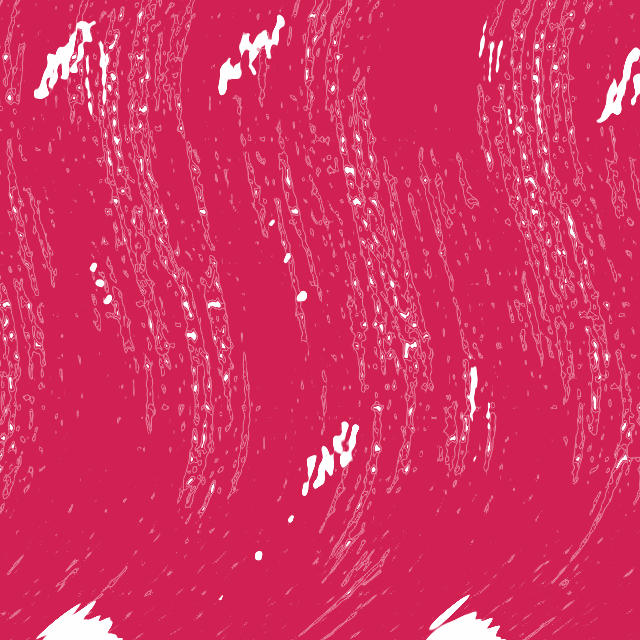
Reproduce this texture procedurally as a WebGL 2 fragment shader.

```glsl
#version 300 es
precision highp float;
// Dry brush strokes in crimson: S-shaped bristle streaks traced by pale hairlines,
// with white flecks, bare chunks and torn dashes. Streaks are level sets of
// gradient noise stretched along a cubic stroke; the dashes are distance functions.
uniform vec2 u_resolution;
out vec4 fragColor;

float hash(vec2 c) {
  return fract(sin(dot(c, vec2(127.1, 311.7))) * 43758.5);
}

float cornerSlope(vec2 cell, vec2 corner, vec2 f) {
  float a = 6.2832 * hash(cell + corner);
  return dot(vec2(cos(a), sin(a)), f - corner);
}

float gradientNoise(vec2 p) {
  vec2 i = floor(p), f = p - i;
  vec2 w = f * f * f * (f * (f * 6.0 - 15.0) + 10.0);
  float low = mix(cornerSlope(i, vec2(0, 0), f), cornerSlope(i, vec2(1, 0), f), w.x);
  float high = mix(cornerSlope(i, vec2(0, 1), f), cornerSlope(i, vec2(1, 1), f), w.x);
  return mix(low, high, w.y);
}

// Signed distance, in pixels, to the zero level of a field
float levelDistance(float field) {
  return field / max(length(vec2(dFdx(field), dFdy(field))), 1e-4);
}

float fill(float d) {
  return clamp(d + 0.5, 0.0, 1.0);
}

float hairline(float d) {
  float w = 0.0007 * u_resolution.y;
  return clamp(0.5 * max(w, 1.0) + 0.5 - abs(d), 0.0, 1.0) * min(w, 1.0);
}

float segment(vec2 p, vec2 a, vec2 b) {
  vec2 pa = p - a, ba = b - a;
  return length(pa - ba * clamp(dot(pa, ba) / dot(ba, ba), 0.0, 1.0));
}

float spot(vec2 p, vec2 center, vec2 radius) {
  vec2 q = (p - center) / radius;
  return exp(-dot(q, q));
}

// Torn slanted dashes and trails of small drops
float tornMarks(vec2 p) {
  float tear = gradientNoise(p * vec2(70.0, 38.0));
  vec2 q = p + 0.007 * vec2(gradientNoise(p * 45.0), gradientNoise(p * 45.0 + 31.0));
  float d = 1.0;
  vec3 clusters[4] = vec3[](vec3(0.39, 0.93, 1.0), vec3(0.99, 0.88, 1.0),
                            vec3(0.1, 0.9, 0.75), vec3(0.515, 0.29, 0.85));
  for (int i = 0; i < 4; i++) {
    for (int j = 0; j < 4; j++) {
      float k = float(j) - 1.5, r = hash(vec2(i, j));
      vec2 c = clusters[i].xy + clusters[i].z * vec2(0.025 * k, 0.018 * k + 0.04 * (r - 0.5));
      vec2 reach = clusters[i].z * (0.025 + 0.03 * r) * vec2(0.33, 1.0);
      d = min(d, segment(q, c - reach, c + reach) - 0.0055 - 0.013 * tear);
    }
  }
  vec4 trails[3] = vec4[](vec4(0.425, 0.65, 0.47, 0.535), vec4(0.455, 0.19, 0.345, 0.065),
                          vec4(0.143, 0.58, 0.166, 0.53));
  for (int i = 0; i < 3; i++) {
    for (int j = 0; j < 3; j++) {
      vec2 c = mix(trails[i].xy, trails[i].zw, float(j) * 0.5);
      d = min(d, segment(q, c, c + vec2(0.003, 0.005)) - 0.0045 - 0.006 * tear);
    }
  }
  return d;
}

void main() {
  vec2 p = gl_FragCoord.xy / u_resolution;

  // Stroke coordinates: across the bristles, and down the canvas
  float s = 0.62 - p.y;
  vec2 b = vec2(p.x - 0.27 * (s - s * s * s / 0.19), 1.0 - p.y);

  // How dry the brush is, in bands across the stroke
  float dry = 0.24 + 0.3 * cos(6.2832 * (b.x - 0.26) / 0.319);
  dry += 0.25 + 0.75 * gradientNoise(b * vec2(24.0, 1.6));
  float end = 0.74 + 0.16 * gradientNoise(vec2(b.x * 9.0, 4.5));
  dry *= 1.0 - 0.75 * smoothstep(end - 0.06, end + 0.05, b.y);
  dry += 0.6 * spot(p, vec2(0.55, 0.13), vec2(0.05, 0.06));
  dry -= 0.9 * spot(b, vec2(0.71, 0.03), vec2(0.07, 0.11));

  // Bare cores, where the bristles leave the ground open
  float core = spot(b, vec2(0.2, 0.14), vec2(0.035, 0.12));
  core += spot(b, vec2(0.815, 0.15), vec2(0.035, 0.15));
  core += spot(b, vec2(0.695, 0.64), vec2(0.036, 0.12));
  dry = clamp(dry + 0.35 * core, 0.0, 1.0);

  // Bristle streaks, flecks and chunks
  float grain = gradientNoise(b * vec2(125.0, 62.0));
  float streak = gradientNoise(b * vec2(66.0, 5.0)) + 0.3 * grain;
  float fleck = grain + 0.5 * streak;
  float chunk = gradientNoise(b * vec2(80.0, 8.0) + 17.0) + 0.35 * grain;
  float lines = max(hairline(levelDistance(streak - mix(0.55, 0.0, dry))),
                    hairline(levelDistance(fleck - mix(0.75, 0.2, dry))));
  float white = fill(levelDistance(fleck - mix(1.0, 0.43, dry)));
  white = max(white, fill(levelDistance(chunk - 0.95 + 0.83 * core)));

  // Ragged bare patches along the lower edge
  float side = (fract((p.x - 0.125) / 0.6 + 0.5) - 0.5) * 0.6 / 0.06;
  float ragged = 0.05 * (1.0 - side * side) + 0.05 * gradientNoise(b * vec2(60.0, 9.0));
  white = max(white, fill((ragged - p.y) * 0.5 * u_resolution.y));
  white = max(white, fill(-tornMarks(p) * u_resolution.y));

  vec3 crimson = vec3(0.82, 0.125, 0.32);
  fragColor = vec4(mix(crimson, vec3(1.0, 0.995, 0.995), max(lines, white)), 1.0);
}
```
